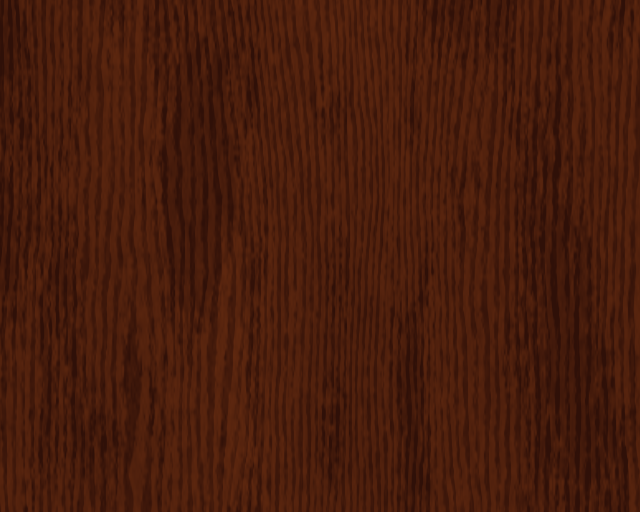
A Shadertoy shader for this texture:

```glsl
// Dark red-brown wood veneer with fine upright grain.
// Warped growth rings give the dark lines, stretched noise frays them into
// short pores, and slow noise adds long dark stains and shifts of tone.

const vec3 DARK_WOOD  = vec3(0.185, 0.062, 0.030);
const vec3 LIGHT_WOOD = vec3(0.375, 0.158, 0.060);

const float RING_COUNT   = 58.0;  // rings per canvas height
const float BROAD_WARP   = 8.0;   // slow drift of the rings, in rings
const float LOCAL_WARP   = 1.5;   // bends around the wider bands
const float SMALL_WARP   = 0.35;  // waviness of single lines
const float FRAY         = 0.75;  // raggedness of the dark edges
const float BASE_TONE    = 0.76;
const float RING_DEPTH   = 0.42;
const float STAIN_DEPTH  = 0.26;
const float FIBRE_DEPTH  = 0.34;
const float TONE_DRIFT   = 0.22;

float hash(vec2 p) {
    return fract(sin(dot(p, vec2(12.9898, 78.233))) * 43758.5453);
}

float noise(vec2 p) {
    vec2 cell = floor(p);
    vec2 f = fract(p);
    f = f * f * (3.0 - 2.0 * f);
    float low  = mix(hash(cell), hash(cell + vec2(1.0, 0.0)), f.x);
    float high = mix(hash(cell + vec2(0.0, 1.0)), hash(cell + vec2(1.0, 1.0)), f.x);
    return mix(low, high, f.y);
}

// Ring number at a point: whole steps are single growth rings.
float ringCoordinate(vec2 p) {
    return p.x * RING_COUNT
         + BROAD_WARP * noise(p * vec2(2.5, 0.7) + 3.7)
         + LOCAL_WARP * noise(p * vec2(12.0, 2.6) + 17.3)
         + SMALL_WARP * noise(p * vec2(40.0, 15.0) + 41.9);
}

// Short upright fibres, centred on zero.
float fibres(vec2 p) {
    float coarse = noise(p * vec2(170.0, 36.0) + 5.1);
    float fine   = noise(p * vec2(310.0, 95.0) + 63.4);
    return 0.55 * coarse + 0.45 * fine - 0.5;
}

// Dark late wood: a slow rise and a quicker fall within each ring.
float ringLines(vec2 p, float fibre) {
    float ring = ringCoordinate(p);
    float t = fract(ring);
    float line = smoothstep(0.15, 0.65, t) * (1.0 - smoothstep(0.78, 1.0, t));
    float strength = mix(0.5, 1.1, noise(vec2(floor(ring) * 7.31, p.y * 4.0)));
    return smoothstep(0.15, 0.85, line * strength + FRAY * fibre);
}

// Long dark stains with frayed borders.
float stains(vec2 p, float fibre) {
    float body = 0.65 * noise(p * vec2(13.0, 2.2) + 29.6)
               + 0.35 * noise(p * vec2(32.0, 6.0) + 8.2);
    return smoothstep(0.48, 0.72, body + 0.3 * fibre);
}

void mainImage(out vec4 fragColor, in vec2 fragCoord) {
    vec2 p = fragCoord / iResolution.y;

    float fibre = fibres(p);
    float drift = noise(p * vec2(5.0, 1.1) + 51.7) - 0.5;

    float tone = BASE_TONE
               - RING_DEPTH * ringLines(p, fibre)
               - STAIN_DEPTH * stains(p, fibre)
               - FIBRE_DEPTH * fibre
               + TONE_DRIFT * drift;

    fragColor = vec4(mix(DARK_WOOD, LIGHT_WOOD, clamp(tone, 0.0, 1.0)), 1.0);
}
```
